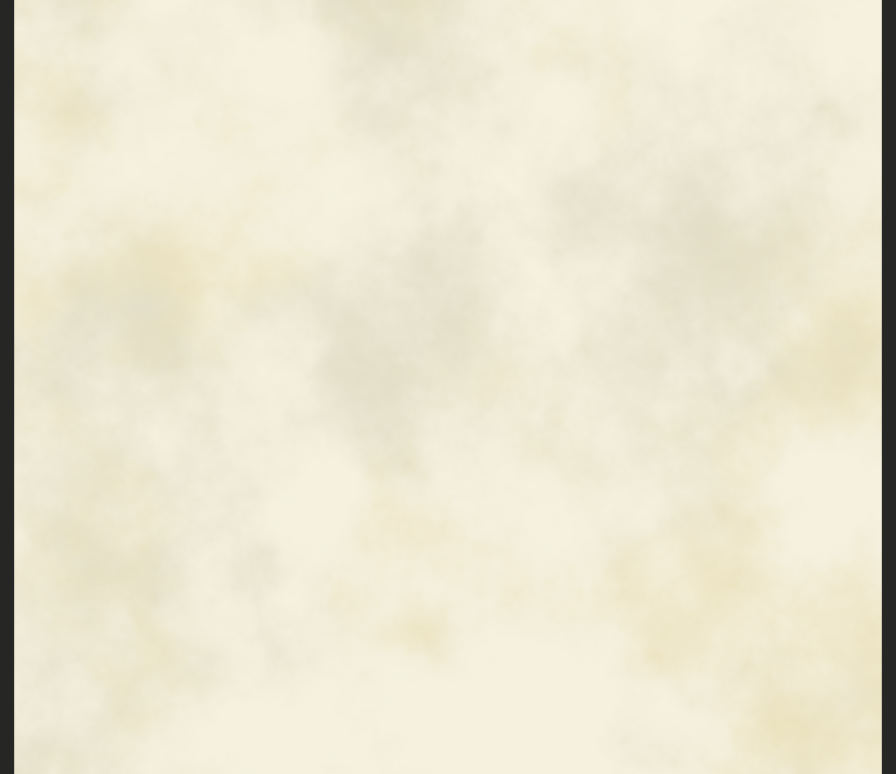
This texture is drawn by a WebGL 2 fragment shader. Its source:

```glsl
#version 300 es
precision highp float;

#define STAIN_SCALE 3.6
#define TINT_SCALE 2.2
#define OCTAVES 7
#define GAIN 0.62
#define STAIN_LOW -0.7
#define STAIN_HIGH 1.4
#define BORDER_WIDTH 0.0158
#define PAPER_LIGHT vec3(0.963, 0.945, 0.876)
#define STAIN_OCHRE vec3(0.920, 0.884, 0.742)
#define STAIN_GREY vec3(0.890, 0.870, 0.780)
#define BORDER_COLOR vec3(0.150, 0.149, 0.140)

uniform vec2 u_resolution;
out vec4 fragColor;

vec3 hash32(vec2 cell) {
    vec3 q = fract(cell.xyx * vec3(0.1031, 0.1030, 0.0973));
    q += dot(q, q.yxz + 33.33);
    return fract((q.xxy + q.yzz) * q.zyx);
}

// Cellular noise: soft bumps of random sign at one jittered point per cell
float cellNoise(vec2 p) {
    vec2 cell = floor(p);
    vec2 local = p - cell;
    float sum = 0.0;
    for (int y = -1; y <= 1; y++) {
        for (int x = -1; x <= 1; x++) {
            vec2 neighbour = vec2(x, y);
            vec3 rnd = hash32(cell + neighbour);
            vec2 toPoint = neighbour + rnd.xy - local;
            float falloff = max(0.0, 1.0 - dot(toPoint, toPoint));
            sum += (2.0 * rnd.z - 1.0) * falloff * falloff * falloff;
        }
    }
    return sum;
}

// Octaves are turned and shifted so that their cells never line up
float cloud(vec2 p) {
    const mat2 turn = mat2(0.8, 0.6, -0.6, 0.8);
    float sum = 0.0;
    float amplitude = 1.0;
    for (int i = 0; i < OCTAVES; i++) {
        sum += amplitude * cellNoise(p);
        p = turn * p * 2.0 + vec2(17.3, 41.7);
        amplitude *= GAIN;
    }
    return sum;
}

void main() {
    vec2 uv = gl_FragCoord.xy / u_resolution;
    vec2 p = gl_FragCoord.xy / u_resolution.y;

    // Mottled paper with ochre and grey stains
    float stain = smoothstep(STAIN_LOW, STAIN_HIGH, cloud(p * STAIN_SCALE + 23.0));
    float greyness = smoothstep(-0.6, 0.7, cloud(p * TINT_SCALE + 71.0));
    vec3 color = mix(PAPER_LIGHT, mix(STAIN_OCHRE, STAIN_GREY, greyness), stain);

    // Dark strips along the left and right sides
    float edgeDistance = min(uv.x, 1.0 - uv.x) - BORDER_WIDTH;
    float soft = 0.75 / u_resolution.x;
    color = mix(BORDER_COLOR, color, smoothstep(-soft, soft, edgeDistance));

    fragColor = vec4(color, 1.0);
}
```
